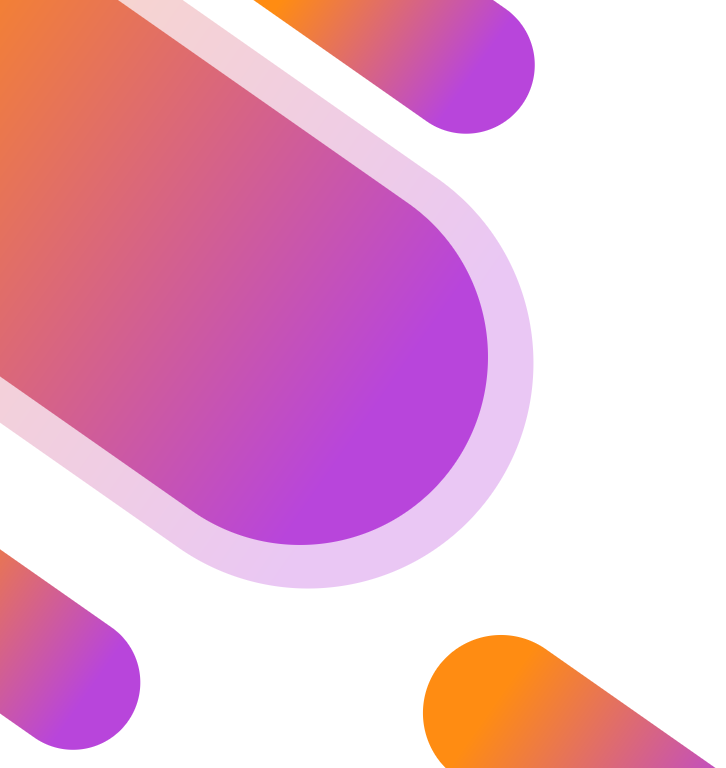
This background is drawn by a WebGL 1 fragment shader. Its source:

```glsl
precision highp float;

uniform vec2 u_resolution;

const vec3 WHITE = vec3(1.0);
const vec3 ORANGE = vec3(1.0, 0.55, 0.07);
const vec3 PURPLE = vec3(0.722, 0.27, 0.86);
const float TILT = radians(-35.0);

// Coordinates along and across the tilted axis, measured from the cap center
vec2 axisCoords(vec2 p, vec2 center, float angle) {
  vec2 along = vec2(cos(angle), sin(angle));
  vec2 offset = p - center;
  return vec2(dot(offset, along), dot(offset, vec2(-along.y, along.x)));
}

// Endless bar with one round cap; facing is +1 or -1 along the axis
float barDistance(vec2 q, float radius, float facing) {
  return length(vec2(max(q.x * facing, 0.0), q.y)) - radius;
}

float coverage(float dist, float pixel) {
  return clamp(0.5 - dist / pixel, 0.0, 1.0);
}

// Blends a gradient bar over the base; span holds the gradient start and end
vec3 paintBar(vec3 base, vec2 p, vec2 center, float radius, float facing,
              vec2 span, float opacity, float pixel) {
  vec2 q = axisCoords(p, center, TILT);
  float t = clamp((q.x - span.x) / (span.y - span.x), 0.0, 1.0);
  float mask = coverage(barDistance(q, radius, facing), pixel);
  return mix(base, mix(ORANGE, PURPLE, t), mask * opacity);
}

void main() {
  vec2 p = gl_FragCoord.xy / u_resolution.y;
  float pixel = 1.0 / u_resolution.y;
  vec3 color = WHITE;

  // Large bar over its pale halo
  color = paintBar(color, p, vec2(0.401, 0.5273), 0.2936, 1.0,
                   vec2(-0.889, 0.14), 0.3, pixel);
  color = paintBar(color, p, vec2(0.3906, 0.5352), 0.2448, 1.0,
                   vec2(-0.739, 0.12), 1.0, pixel);

  // Small bars: top, lower left, lower right
  color = paintBar(color, p, vec2(0.6068, 0.9154), 0.0895, 1.0,
                   vec2(-0.246, 0.0143), 1.0, pixel);
  color = paintBar(color, p, vec2(0.0951, 0.1113), 0.0876, 1.0,
                   vec2(-0.275, 0.024), 1.0, pixel);
  color = paintBar(color, p, vec2(0.6523, 0.0716), 0.1016, -1.0,
                   vec2(-0.015, 0.321), 1.0, pixel);

  gl_FragColor = vec4(color, 1.0);
}
```
